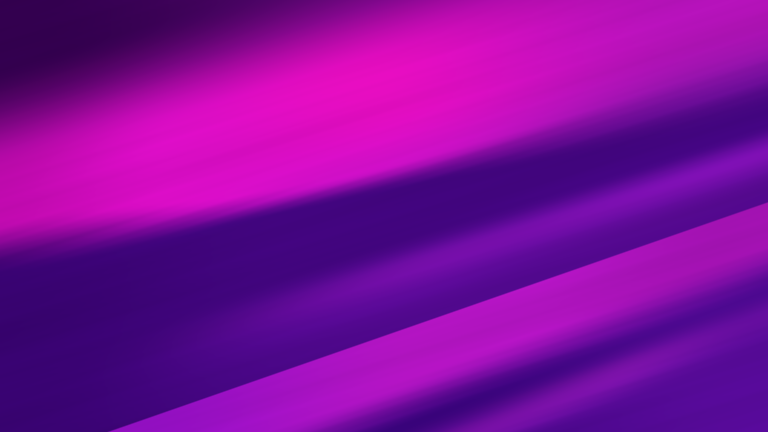
A WebGL 1 fragment shader for this background:

```glsl
precision highp float;
// Diagonal motion-blurred light: a broad magenta glow, a violet haze and a
// crisp-edged ribbon over deep indigo. Each band is a soft mask around a
// sloped line, and layered sines stretched along the slope add fine streaks.

uniform vec2 u_resolution;

// 0 below a boundary, 1 above it, blended over a half-width of soft
float above(float height, float soft) {
  return smoothstep(-soft, soft, height);
}

// Soft bump centred on zero
float glow(float offset, float width) {
  return exp(-offset * offset / (width * width));
}

// Layered sines: fast across the slope, slow along it
float streaks(vec2 p) {
  float across = p.y - 0.31 * p.x;
  float along = p.x + 0.31 * p.y;
  float sum = 0.0;
  float amp = 0.5;
  float freq = 19.0;
  for (int i = 0; i < 6; i++) {
    float phase = float(i) * 2.4;
    float bend = 1.3 * sin(along * (2.1 + 0.6 * float(i)) + phase);
    sum += amp * sin(across * freq + bend + phase);
    freq *= 1.83;
    amp *= 0.68;
  }
  return sum;
}

void main() {
  // Height runs 0 to 1, width about 0 to 1.78
  vec2 p = gl_FragCoord.xy / u_resolution.y;
  float pixel = 1.0 / u_resolution.y;
  float x = p.x * 1.7778 * u_resolution.y / u_resolution.x;
  float y = p.y;
  p.x = x;
  float grain = streaks(p);
  float wobble = 0.008 * grain;

  // Indigo base, darker towards the left
  vec3 color = mix(vec3(0.22, 0.01, 0.44), vec3(0.26, 0.02, 0.50), smoothstep(0.0, 0.7, x));

  // Violet haze between the dark band and the ribbon
  float hazeTop = y - (0.112 + 0.322 * x);
  float ribbonTop = y - 0.348 * (x - 0.25);
  float haze = (1.0 - above(hazeTop + wobble, 0.035)) * smoothstep(0.15, 1.1, x);
  float hazeFade = 0.35 + 0.65 * smoothstep(0.0, 0.17, ribbonTop);
  color = mix(color, vec3(0.47, 0.06, 0.69), haze * hazeFade * (0.72 + 0.2 * smoothstep(1.1, 1.7, x)));
  color += vec3(0.07, 0.01, 0.05) * glow(hazeTop + 0.045, 0.035) * smoothstep(0.3, 1.0, x);

  // Magenta glow: curved lower boundary, wide feathered upper one
  float lower = y - (0.433 + 0.13 * x + 0.048 * x * x);
  float upper = y - (0.715 + 0.285 * x);
  float lowerSoft = 0.035 + 0.045 * smoothstep(0.8, 1.7, x) + 0.03 * (1.0 - smoothstep(0.0, 0.6, x));
  vec3 magenta = mix(vec3(0.76, 0.04, 0.69), vec3(0.86, 0.05, 0.78), smoothstep(0.0, 0.4, x));
  magenta = mix(magenta, vec3(0.69, 0.07, 0.71), smoothstep(0.85, 1.65, x));
  magenta += vec3(0.05, 0.0, -0.02) * glow(length(vec2(x - 0.85, 2.0 * (y - 0.82))), 0.35);
  magenta -= vec3(0.10, -0.01, 0.02) * (1.0 - smoothstep(0.0, 0.16, lower)) * smoothstep(0.3, 1.0, x);

  // Plum shadow in the upper left corner
  vec3 plum = mix(vec3(0.20, 0.00, 0.31), vec3(0.34, 0.02, 0.44), smoothstep(0.1, 0.9, x));
  vec3 upperColor = mix(magenta, plum, above(upper + wobble, 0.13));
  color = mix(color, upperColor, above(lower + wobble, lowerSoft));

  // Everything under the ribbon's crisp edge: indigo with faint violet trails
  vec3 under = mix(vec3(0.27, 0.02, 0.53), vec3(0.34, 0.04, 0.60), smoothstep(1.0, 1.7, x));
  float trail = y - 0.40 * (x - 1.10);
  under += vec3(0.19, 0.04, 0.11) * glow(trail + wobble, 0.045) * (1.0 - 0.6 * smoothstep(1.4, 1.75, x));
  under -= vec3(0.06, 0.01, 0.06) * glow(y - 0.38 * (x - 0.92), 0.05);

  // Ribbon, crisp above and feathered below
  vec3 ribbon = mix(vec3(0.59, 0.06, 0.78), vec3(0.71, 0.08, 0.77), smoothstep(0.3, 1.0, x));
  ribbon = mix(ribbon, vec3(0.64, 0.07, 0.70), smoothstep(1.2, 1.7, x));
  float ribbonBase = y - 0.38 * (x - 0.76);
  under = mix(under, ribbon, above(ribbonBase + wobble, 0.055));
  color = mix(color, under, 1.0 - above(ribbonTop, max(0.0025, pixel)));

  // Fine streaks, scaled by the local brightness
  color *= 1.0 + 0.035 * grain;
  gl_FragColor = vec4(clamp(color, 0.0, 1.0), 1.0);
}
```
